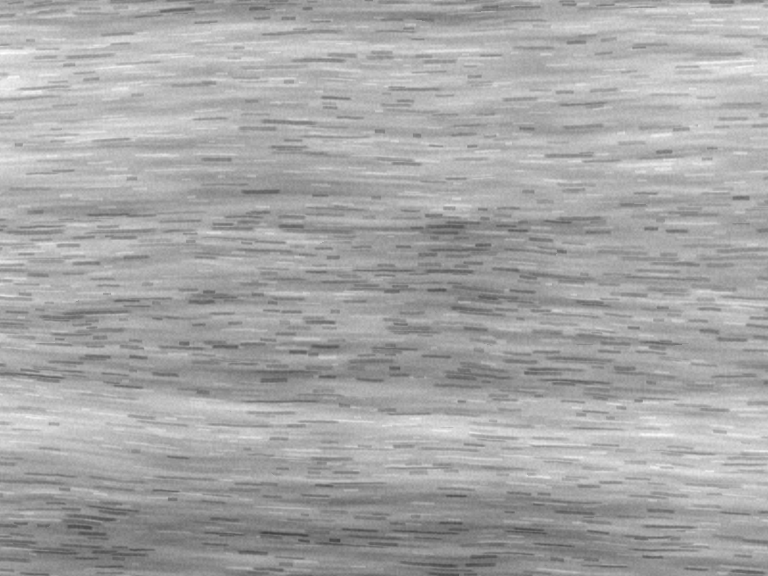
Reproduce this texture procedurally as a WebGL 1 fragment shader.

```glsl
precision highp float;
uniform vec2 u_resolution;

const float BASE_TONE = 0.605;
const float UPPER_LIGHT = 0.125;
const float LOWER_LIGHT = 0.10;
const float BOTTOM_SHADE = 0.065;
const float LEFT_GLOW = 0.12;
const float RIGHT_GLOW = 0.05;
const float CLOUD_CONTRAST = 0.11;
const float FIBER_CONTRAST = 0.16;
const float FINE_FIBER_CONTRAST = 0.12;
const float SPECKLE_CONTRAST = 0.06;
const float PORE_DARKNESS = 0.17;
const float FLECK_BRIGHTNESS = 0.11;
const float PORE_ROW = 0.0155;      // height of one row of pores
const float PORE_CELL = 0.11;       // length of one pore cell
const float PORE_HALF_WIDTH = 0.0027;
const float FLECK_HALF_WIDTH = 0.0020;
const float EDGE_SOFTNESS = 0.0022;
const float SPECKLE_SCALE = 300.0;

float hash(vec2 p) {
  vec3 q = fract(vec3(p.xyx) * 0.1031);
  q += dot(q, q.yzx + 33.33);
  return fract((q.x + q.y) * q.z);
}

float noise(vec2 p) {
  vec2 i = floor(p);
  vec2 f = fract(p);
  f = f * f * (3.0 - 2.0 * f);
  float low = mix(hash(i), hash(i + vec2(1.0, 0.0)), f.x);
  float high = mix(hash(i + vec2(0.0, 1.0)), hash(i + vec2(1.0, 1.0)), f.x);
  return mix(low, high, f.y);
}

// Rises from 0 to 1 at the start and falls back at the end
float band(float startLow, float startHigh, float endLow, float endHigh, float x) {
  return smoothstep(startLow, startHigh, x) * (1.0 - smoothstep(endLow, endHigh, x));
}

// Bends the straight grain into slightly fanned, wavy lines
vec2 grainFlow(vec2 p) {
  float slope = mix(0.045, -0.025, smoothstep(0.2, 0.9, p.y));
  float wave = 0.022 * (noise(p * vec2(2.5, 4.0) + 7.0) - 0.5);
  float ripple = 0.007 * (noise(p * vec2(9.0, 16.0) + 31.0) - 0.5);
  return vec2(p.x, p.y + slope * p.x + wave + ripple);
}

// One layer of scattered tapered dashes, at most one per cell
float dashes(vec2 g, float seed, float density, float cellLength, float halfWidth) {
  float soft = max(EDGE_SOFTNESS, 0.8 / u_resolution.y);
  float row = floor(g.y / PORE_ROW + 40.0);
  float across = (fract(g.y / PORE_ROW) - 0.5) * PORE_ROW;
  float along = g.x / cellLength + 20.0 + 9.0 * hash(vec2(row, seed));
  vec2 id = vec2(floor(along), row) + seed * 17.0;
  float halfLength = mix(0.12, 0.46, hash(id + 3.1));
  float center = 0.5 + (0.48 - halfLength) * (2.0 * hash(id + 5.7) - 1.0);
  float reach = abs(fract(along) - center) / halfLength;
  float jitter = (hash(id + 9.3) - 0.5) * (PORE_ROW - 2.0 * halfWidth - 2.0 * soft);
  float wobble = 0.0012 * (noise(vec2(g.x * 60.0, row)) - 0.5);
  float width = halfWidth * mix(0.6, 1.2, hash(id + 12.9));
  float body = 1.0 - smoothstep(width - soft, width + soft, abs(across - jitter + wobble));
  float ends = 1.0 - smoothstep(0.72, 1.0, reach);
  float present = step(hash(id + 1.7), density);
  return body * ends * present * mix(0.5, 1.0, hash(id + 15.1));
}

// Broad light and dark zones across the board
float boardTone(vec2 p, float depth) {
  float d = depth + 0.03 * (noise(p * vec2(3.0, 9.0) + 50.0) - 0.5);
  float tone = BASE_TONE;
  tone += UPPER_LIGHT * band(0.035, 0.085, 0.12, 0.42, d);
  tone += LOWER_LIGHT * band(0.64, 0.70, 0.76, 0.83, d);
  tone -= BOTTOM_SHADE * smoothstep(0.77, 0.84, d);
  tone += LEFT_GLOW * exp(-5.0 * p.x) * (1.0 - 0.7 * smoothstep(0.75, 0.85, d));
  tone += RIGHT_GLOW * smoothstep(0.85, 1.33, p.x);
  return tone + CLOUD_CONTRAST * (noise(p * vec2(2.5, 14.0) + 80.0) - 0.5);
}

void main() {
  vec2 p = gl_FragCoord.xy / u_resolution.y;
  vec2 g = grainFlow(p);
  float depth = 1.0 - g.y;
  float tone = boardTone(p, depth);

  // Long fibers, from coarse to fine
  tone += FIBER_CONTRAST * (noise(g * vec2(5.0, 75.0) + 11.0) - 0.5);
  tone += FINE_FIBER_CONTRAST * (noise(g * vec2(14.0, 170.0) + 23.0) - 0.5);

  // Dark pores gather in the top strip and the middle of the board
  float density = 0.28 + 0.5 * (1.0 - smoothstep(0.03, 0.06, depth));
  density += 0.38 * band(0.32, 0.42, 0.62, 0.70, depth);
  density += 0.15 * smoothstep(0.68, 0.75, depth);
  density *= mix(0.65, 1.35, noise(p * vec2(3.0, 9.0) + 61.0));
  float pores = 0.0;
  float flecks = 0.0;
  for (int i = 0; i < 3; i++) {
    float layer = float(i);
    vec2 shifted = g + vec2(0.0, layer * PORE_ROW / 3.0);
    float cellLength = PORE_CELL * (1.5 - 0.45 * layer);
    pores = max(pores, dashes(shifted, layer + 1.0, density * 0.75, cellLength, PORE_HALF_WIDTH));
    flecks = max(flecks, dashes(shifted, layer + 6.0, 0.26, cellLength * 0.8, FLECK_HALF_WIDTH));
  }
  tone += FLECK_BRIGHTNESS * flecks * (1.0 - pores);
  tone -= PORE_DARKNESS * pores;

  // Soft surface speckle
  tone += SPECKLE_CONTRAST * (noise(p * SPECKLE_SCALE) - 0.5);
  gl_FragColor = vec4(vec3(clamp(tone, 0.0, 1.0)), 1.0);
}
```
